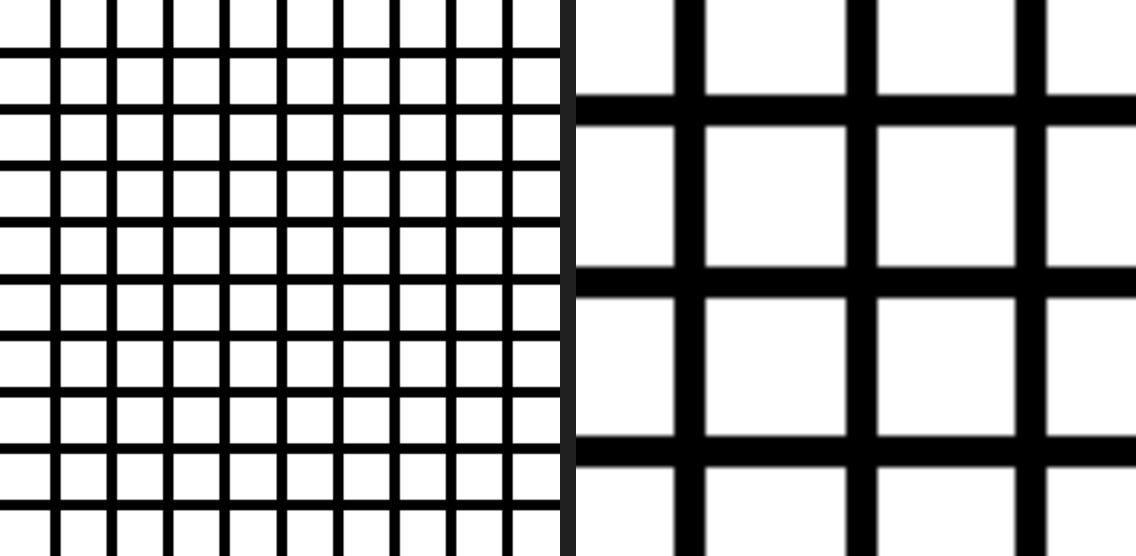
Left: the whole. Right: its middle third, enlarged.
A WebGL 2 fragment shader for this pattern:

```glsl
#version 300 es
precision highp float;
// Draws a black grid of nine upright and nine level bars on white, with open outer margins.

uniform vec2 u_resolution;
out vec4 fragColor;

// Distance on each axis to the centre of the nearest bar, in canvas widths
vec2 barDistance(vec2 p) {
    const float pitch = 0.1007;
    vec2 fromMiddle = p - vec2(0.5034, 0.4938);
    vec2 index = clamp(round(fromMiddle / pitch), -4.0, 4.0);

    // The cells left of and above the middle bars are slightly wider
    vec2 nudge = 0.0016 * vec2(-step(index.x, -0.5), step(0.5, index.y));
    return abs(fromMiddle - index * pitch - nudge);
}

void main() {
    vec2 p = gl_FragCoord.xy / u_resolution.x;

    // Soft-edged bars, never sharper than one pixel
    float softness = max(0.0022, 0.75 / u_resolution.x);
    vec2 gap = smoothstep(0.0094 - softness, 0.0094 + softness, barDistance(p));

    // White shows only where neither bar covers it
    fragColor = vec4(vec3(gap.x * gap.y), 1.0);
}
```
